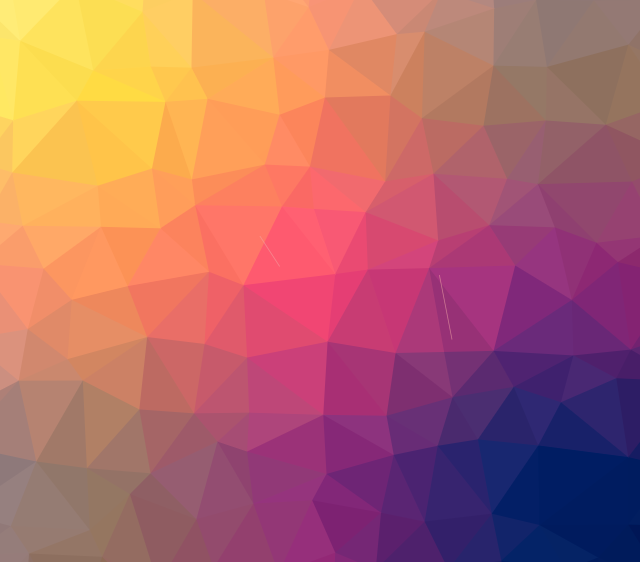
A Shadertoy shader for this background:

```glsl
// Low-poly sheet of flat triangles running from yellow through pink to navy.
// A jittered grid is split along the shorter diagonal of each quad, and each
// facet averages one colour ramp taken across with the same ramp taken down.

const vec2 GRID_SCALE = vec2(10.97, 9.77);
const vec2 GRID_SHIFT = vec2(-0.5, 0.1);

vec2 hash2(vec2 p) {
    return fract(sin(vec2(dot(p, vec2(127.1, 311.7)), dot(p, vec2(269.5, 183.3)))) * 43758.5);
}

// Grid vertex pushed off its lattice point
vec2 vertex(vec2 id) {
    return id + 0.7 * (hash2(id) - 0.5);
}

vec3 ramp(float t) {
    vec3 c = mix(vec3(1.0, 0.92, 0.47), vec3(1.0, 0.86, 0.25), clamp(t * 6.0, 0.0, 1.0));
    c = mix(c, vec3(1.0, 0.27, 0.47), clamp(t * 3.0 - 0.5, 0.0, 1.0));
    c = mix(c, vec3(0.0, 0.14, 0.42), clamp(t * 3.0 - 1.5, 0.0, 1.0));
    return mix(c, vec3(0.0, 0.10, 0.35), clamp(t * 6.0 - 5.0, 0.0, 1.0));
}

// Average of both ramps, warmed where they differ most
vec3 sheetColor(vec2 g) {
    vec2 uv = clamp((g - GRID_SHIFT) / GRID_SCALE, 0.0, 1.0);
    vec3 across = ramp(uv.x), down = ramp(uv.y);
    return 0.5 * (across + down) + abs(across.r - down.r) * vec3(0.07, -0.04, 0.05);
}

// Signed distance to the line a-b, positive on the inner side
float edgeDistance(vec2 p, vec2 a, vec2 b) {
    vec2 e = b - a, w = p - a;
    return (e.x * w.y - e.y * w.x) / max(length(e), 0.001);
}

// Facet colour in rgb, weighted by its coverage in alpha
vec4 facet(vec2 p, vec2 a, vec2 b, vec2 c, float pixel) {
    float d = min(edgeDistance(p, a, b), min(edgeDistance(p, b, c), edgeDistance(p, c, a)));
    float coverage = clamp(0.5 + d / pixel, 0.0, 1.0);
    vec2 center = (a + b + c) / 3.0;
    float shade = 0.04 * (hash2(center).x - 0.5);
    return vec4(sheetColor(center) + shade, 1.0) * coverage;
}

// Thin pale seam between two vertices
float seam(vec2 p, vec2 a, vec2 b, float pixel) {
    vec2 e = b - a, w = p - a;
    float d = length(w - e * clamp(dot(w, e) / dot(e, e), 0.0, 1.0));
    return 1.0 - smoothstep(0.0, max(pixel, 0.015), d);
}

void mainImage(out vec4 fragColor, in vec2 fragCoord) {
    vec2 uv = fragCoord / iResolution.xy;
    vec2 p = vec2(uv.x, 1.0 - uv.y) * GRID_SCALE + GRID_SHIFT;
    float pixel = GRID_SCALE.y / iResolution.y;

    // Gather the facets of the surrounding quads
    vec4 sum = vec4(sheetColor(p), 1.0) * 0.0001;
    for (int y = -1; y <= 1; y++) {
        for (int x = -1; x <= 1; x++) {
            vec2 id = floor(p) + vec2(x, y);
            vec2 a = vertex(id), b = vertex(id + vec2(1, 0));
            vec2 c = vertex(id + vec2(1, 1)), d = vertex(id + vec2(0, 1));
            if (distance(a, c) < distance(b, d)) {
                sum += facet(p, a, b, c, pixel) + facet(p, a, c, d, pixel);
            } else {
                sum += facet(p, a, b, d, pixel) + facet(p, b, c, d, pixel);
            }
        }
    }
    vec3 color = sum.rgb / sum.a;

    // Two faint seams near the middle
    float seams = max(seam(p, vertex(vec2(4, 4)), vertex(vec2(4, 5)), pixel),
                      seam(p, vertex(vec2(7, 5)), vertex(vec2(7, 6)), pixel));
    color = mix(color, vec3(0.95, 0.65, 0.65), 0.45 * seams);

    fragColor = vec4(clamp(color, 0.0, 1.0), 1.0);
}
```
